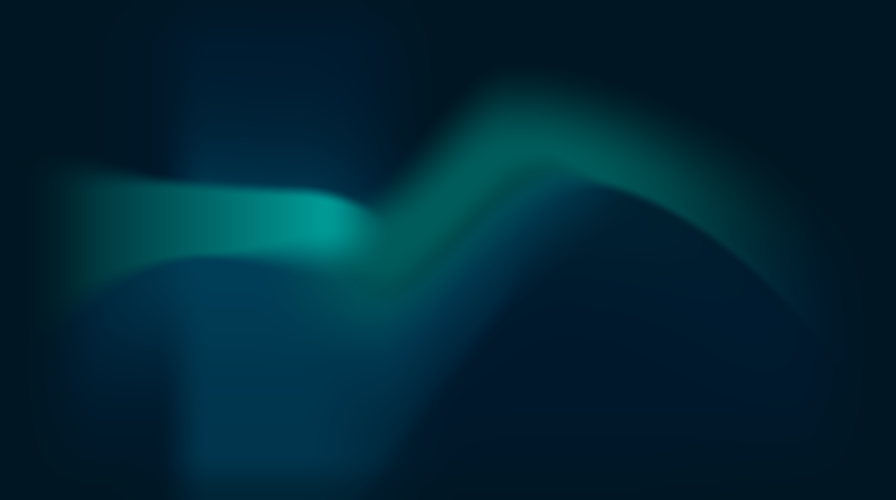
Reproduce this background procedurally as a WebGL 2 fragment shader.

```glsl
#version 300 es
precision highp float;
// Dark aurora: a bright teal beam on the left runs into a green ribbon that
// arches over a navy hill. Each band lies between two height curves with
// varying softness, over blue glows that decay away from those curves.
uniform vec2 u_resolution;
out vec4 fragColor;

// Soft step centred on zero, reaching its ends at -width and +width.
float softEdge(float distance, float width) {
    return smoothstep(-width, width, distance);
}

// Falls from 1 to 0 as x goes from start to end.
float fadeOut(float start, float end, float x) {
    return 1.0 - smoothstep(start, end, x);
}

float beamTop(float x) {
    float tip = max(x - 0.6, 0.0);
    return 0.685 - 0.19 * x + 0.13 * x * x - 1.9 * tip * tip;
}

float beamBottom(float x) {
    float tail = max(0.42 - x, 0.0);
    return 0.488 - 1.35 * tail * tail;
}

float ribbonTop(float x) {
    return mix(0.58, 0.79, smoothstep(0.72, 1.02, x)) - 0.5 * pow(max(x - 1.05, 0.0), 1.5);
}

float ribbonBottom(float x) {
    float slope = max(x - 1.09, 0.0);
    return mix(0.37, 0.645, smoothstep(0.72, 1.13, x)) - 1.08 * slope * slope;
}

void main() {
    // Height runs from 0 to 1, width from 0 to the 1.79 aspect.
    vec2 uv = gl_FragCoord.xy / u_resolution;
    vec2 p = uv * vec2(1.79, 1.0);
    float x = p.x, y = p.y;

    vec3 night = vec3(0.0, 0.086, 0.132);
    vec3 navy = vec3(0.0, 0.096, 0.175);
    vec3 blue = vec3(0.0, 0.245, 0.345);
    vec3 green = vec3(0.0, 0.36, 0.355);
    vec3 teal = vec3(0.0, 0.60, 0.58);

    // Navy haze in the upper left and below the bands
    float upperHaze = smoothstep(0.1, 0.45, x) * fadeOut(0.68, 0.92, x);
    float lowerHaze = fadeOut(0.35, 0.65, y) * smoothstep(-0.1, 0.3, y);
    vec3 color = mix(night, navy, max(upperHaze, lowerHaze));

    // Blue glow resting on the beam
    float above = max(y - beamTop(x), 0.0);
    float upperGlow = exp(-above / 0.13) * smoothstep(0.31, 0.42, x) * fadeOut(0.6, 0.92, x);
    color = mix(color, blue, 0.75 * upperGlow);

    // Blue glow hanging below both bands, cut by the hill's left flank
    float ground = mix(beamBottom(x), ribbonBottom(x), smoothstep(0.6, 0.8, x));
    float depth = max(ground - y, 0.0) / 0.2;
    float hill = softEdge(x - 0.72 - 0.75 * y, 0.03 + 0.08 * smoothstep(0.35, 0.55, y));
    float lowerGlow = exp(-depth * depth) * smoothstep(0.02, 0.42, x) * fadeOut(1.15, 1.7, x);
    lowerGlow *= softEdge(ground + 0.02 - y, 0.03) * mix(0.9, 0.3, hill);
    color = mix(color, blue, lowerGlow);
    color = mix(color, navy * 0.96, 0.5 * hill * fadeOut(0.3, 0.55, y) * fadeOut(1.2, 1.6, x));

    // Green ribbon: soft crest, crisp underside on the right
    float crest = softEdge(ribbonTop(x) - y, mix(0.03, 0.1, smoothstep(0.65, 0.9, x)));
    float underside = softEdge(y - ribbonBottom(x), mix(0.11, 0.014, smoothstep(0.98, 1.22, x)));
    float ribbonSpan = smoothstep(0.5, 0.8, x) * fadeOut(1.1, 1.72, x);
    color = mix(color, green, crest * underside * ribbonSpan);

    // Teal beam: brightens to the right and melts into the ribbon
    float tailBlur = 0.035 * fadeOut(0.1, 0.35, x);
    float upper = softEdge(beamTop(x) - y, 0.016 + tailBlur);
    float lower = softEdge(y - beamBottom(x), 0.012 + tailBlur + 0.045 * smoothstep(0.42, 0.68, x));
    vec3 beamColor = mix(night, teal, pow(min(x / 0.64, 1.0), 1.1));
    color = mix(color, beamColor, upper * lower * fadeOut(0.65, 0.79, x));

    // Darken towards the borders
    vec2 border = smoothstep(vec2(0.0), vec2(0.12, 0.1), min(uv, 1.0 - uv));
    color = mix(night, color, border.x * mix(0.5, 1.0, border.y));
    fragColor = vec4(color, 1.0);
}
```
